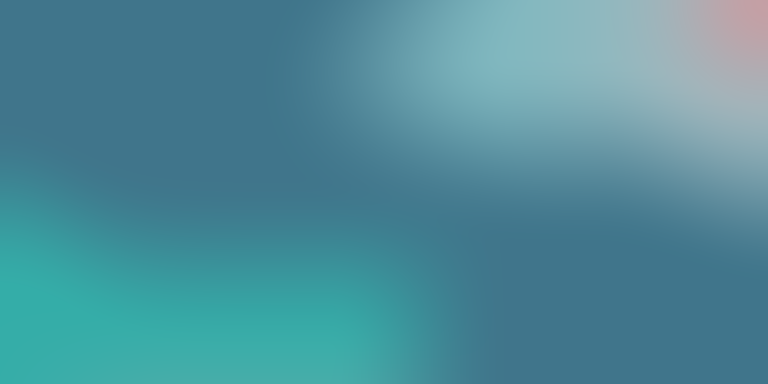
This background is drawn by a Shadertoy shader. Its source:

```glsl
// Soft colour field: a slate blue ground with a teal glow rising from the
// lower left, a pale haze over the upper right and a rose tint in its corner.
// Each glow is a product of two wide smoothsteps along curved edges.

#define BASE_COLOR  vec3(0.250, 0.460, 0.545)
#define TEAL_COLOR  vec3(0.205, 0.680, 0.660)
#define MIST_COLOR  vec3(0.315, 0.675, 0.667)
#define HAZE_COLOR  vec3(0.500, 0.720, 0.750)
#define SILVER_COLOR vec3(0.610, 0.725, 0.750)
#define ROSE_COLOR  vec3(0.770, 0.625, 0.645)
#define TEAL_SOFTNESS 0.23
#define HAZE_SOFTNESS 0.25
#define ROSE_SPREAD 0.05

// Fades from 1 below the edge to 0 above it.
float fadeBelow(float value, float edge, float softness) {
    return 1.0 - smoothstep(edge - softness, edge + softness, value);
}

// Low glow whose upper rim climbs towards the left border.
float tealGlow(vec2 p) {
    float rim = 0.31 + 0.15 * exp(-p.x * p.x / 0.07);
    return fadeBelow(p.y, rim, TEAL_SOFTNESS) * fadeBelow(p.x, 1.09, 0.24);
}

// High glow with a bowed left side and a lower rim that sinks to the right.
float hazeGlow(vec2 p) {
    float bow = p.y - 0.78;
    float side = 1.0 + 1.5 * bow * bow;
    float rim = 0.61 - 0.11 * smoothstep(1.55, 2.05, p.x);
    float across = 1.0 - fadeBelow(p.x, side, 0.33);
    float upward = 1.0 - fadeBelow(p.y, rim, HAZE_SOFTNESS);
    return across * upward;
}

void mainImage(out vec4 fragColor, in vec2 fragCoord) {
    // Canvas spans 0..2 by 0..1.
    vec2 p = fragCoord / iResolution.xy * vec2(2.0, 1.0);

    // Teal turns milky along the bottom.
    float milk = fadeBelow(p.y, 0.04, 0.18) * smoothstep(-0.1, 0.5, p.x);
    vec3 teal = mix(TEAL_COLOR, MIST_COLOR, milk);

    // Haze turns silver, then rose, towards the upper right corner.
    vec3 haze = mix(HAZE_COLOR, SILVER_COLOR, smoothstep(1.2, 1.9, p.x));
    vec2 toCorner = p - vec2(2.0, 1.0);
    haze = mix(haze, ROSE_COLOR, exp(-dot(toCorner, toCorner) / ROSE_SPREAD));

    vec3 color = mix(BASE_COLOR, teal, tealGlow(p));
    color = mix(color, haze, hazeGlow(p));
    fragColor = vec4(color, 1.0);
}
```
